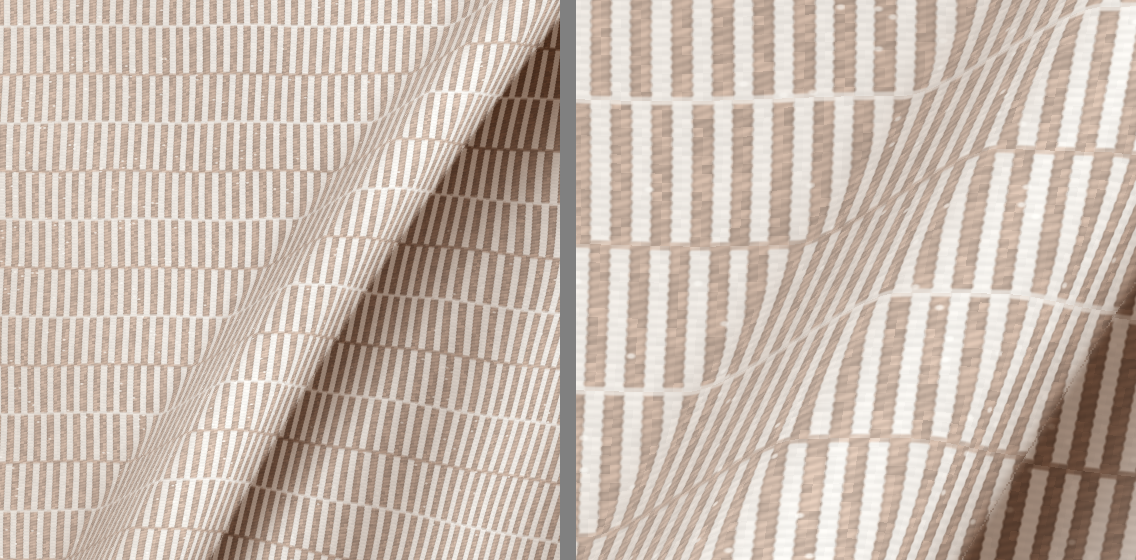
Left, the full canvas; right, a detail of the centre.
Write a Shadertoy shader that draws this texture.

```glsl
// Woven cloth with offset rows of short brown and ivory ribs, draped in one diagonal fold.
// The fold bends the cloth coordinates; the ribs, stitches, heathered yarn and glints
// are drawn in those coordinates, then shaded by the distance from the crease.

float hash(vec2 p) {
    return fract(sin(dot(p, vec2(127.1, 311.7))) * 43758.55);
}

// Bell curve around a centre
float bell(float x, float centre, float width) {
    float d = (x - centre) / width;
    return exp(-d * d);
}

// Cellular glints: a few cells hold one bright fleck of yarn
float glints(vec2 p) {
    vec2 cell = floor(p);
    vec2 centre = 0.3 + 0.4 * vec2(hash(cell + 3.1), hash(cell + 8.7));
    float d = length((fract(p) - centre) * vec2(0.8, 1.0));
    return step(0.975, hash(cell)) * (1.0 - smoothstep(0.1, 0.4, d));
}

// Cloth position under a canvas point; t is -1 in the valley and 0 at the crease
vec2 drape(vec2 p, float t, float r) {
    float climb = smoothstep(-1.26, -0.78, t);
    float turn = smoothstep(-0.42, 0.0, t);
    vec2 ridge = p + vec2((0.09 - 0.13 * (p.y - 0.5)) * climb + 0.045 * turn * turn,
                          -0.056 * climb + 0.008 * turn);
    ridge.x -= 0.025 * p.y;
    vec2 beyond = p + vec2(0.05 - (0.15 + 0.2 * r) * (p.y - 0.5) + 0.012 * sin(r * 14.0),
                           -0.044 + 0.16 * (1.1 - p.y) * r);
    vec2 cloth = r < 0.0 ? ridge : beyond;
    cloth.x += 0.0016 * sin(p.y * 19.0 + 2.0 * sin(p.x * 7.0));
    cloth.y += 0.0016 * sin(p.x * 23.0 + 1.5 * sin(p.y * 9.0));
    return cloth;
}

void mainImage(out vec4 fragColor, in vec2 fragCoord) {
    vec2 p = fragCoord / iResolution.xy;

    // Fold lines: crease on the right, valley on the left
    float crease = 0.375 + 0.52 * p.y + 0.13 * p.y * p.y;
    float valley = 0.16 + 0.62 * p.y + 0.09 * p.y * p.y;
    float r = p.x - crease;
    float t = r / (crease - valley);
    vec2 cloth = drape(p, t, r);

    // Ribs: 42 across, shifted by half a step in every other row
    float across = cloth.x * 42.0;
    float down = (0.9544 - cloth.y) * 11.55;
    float soft = clamp(fwidth(across), 0.07, 0.45);
    float softRow = clamp(fwidth(down), 0.012, 0.1);
    float row = floor(down);
    float stitch = sin(6.2832 * 16.0 * down);
    float offCentre = abs(fract(across + 0.5 * mod(row, 2.0)) - 0.5);
    float edge = offCentre - 0.26 - 0.016 * stitch
               - 0.04 * (hash(vec2(floor(across * 2.0), row)) - 0.5);
    float brown = 1.0 - smoothstep(-0.75 * soft, 0.75 * soft, edge);

    // Thin seams between rows, ivory and brown in turn
    float seam = floor(down + 0.5);
    float seamMask = 1.0 - smoothstep(0.028 - softRow, 0.028 + softRow, abs(down - seam));
    brown = mix(brown, mod(seam, 2.0), 0.75 * seamMask);
    brown = mix(brown, 0.42, 0.3 * bell(t, -1.03, 0.22));

    // Yarn colours, with slanted stitches and heathered cells
    vec3 ivory = mix(vec3(0.895, 0.868, 0.838), vec3(0.925, 0.907, 0.885),
                     smoothstep(0.05, 0.5, p.x));
    vec3 sand = vec3(0.765, 0.675, 0.612);
    float fleck = hash(floor(vec2(across * 4.0, down * 16.0))) - 0.5;
    float slant = sin(6.2832 * (16.0 * down + 1.3 * across));
    vec3 col = mix(ivory, sand, brown);
    col *= 1.0 + mix(0.03, 0.14, brown) * fleck + mix(0.02 * stitch, 0.045 * slant, brown);
    col *= 1.0 - 0.07 * bell(edge, -0.03, 0.06) * (1.0 - seamMask);
    col = mix(col, vec3(0.99, 0.98, 0.96), 0.6 * glints(vec2(across * 3.0, down * 14.0)));

    // Light on the ridge and pale left cloth, with a soft valley
    float shade = 0.2 * bell(t, -1.08, 0.24) + 0.4 * smoothstep(-0.25, 0.0, t);
    shade -= 0.15 * bell(t, -0.55, 0.26);
    shade += 0.05 * sin(p.x * 9.0 + p.y * 5.0) - 0.02;

    // Deep shadow behind the crease, then a lit swell and a dimmer far side
    float width = 0.095 + 0.14 * p.y;
    float behind = 1.0 - smoothstep(0.2 * width, 1.25 * width, r);
    behind += 0.19 + 0.22 * sin(r * 17.0 - 3.0 + 2.0 * p.y) * smoothstep(0.0, 0.1, r);
    behind += 0.22 * smoothstep(0.5, 0.9, p.y);
    shade = mix(shade, behind, smoothstep(-0.008, 0.006, r));
    vec3 dim = mix(vec3(0.7, 0.63, 0.585), vec3(0.56, 0.475, 0.42), brown);
    col *= mix(vec3(1.0), dim, shade);

    fragColor = vec4(clamp(col, 0.0, 1.0), 1.0);
}
```
